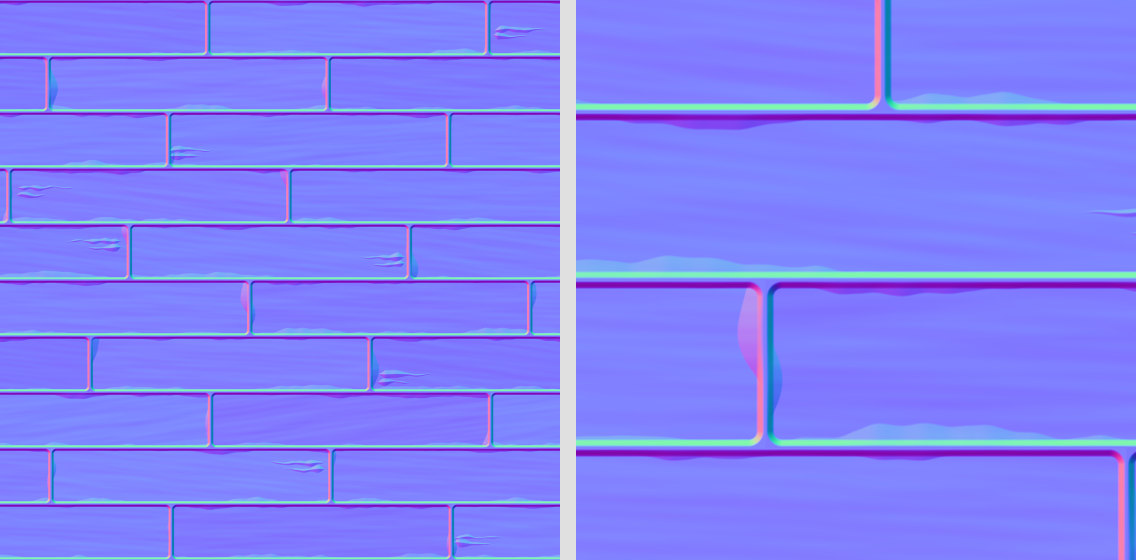
Left, the full canvas; right, a detail of the centre.
Write a Shadertoy shader that draws this texture map.

```glsl
// Tiling normal map of staggered wooden planks with worn edges and split ends.
#define ROWS 10.0
#define COLS 2.0
#define STAGGER 0.43       // joint shift per row, in planks
#define FIRST_JOINT 0.742  // joint position in the top row, in planks
#define GAP 0.001          // half the groove width
#define BEVEL 0.004        // width of the steep edge
#define RADIUS 0.009       // corner rounding
#define HEIGHT 0.008       // plank height above the groove
#define WEAR 1.0           // amount of edge wear
#define GRAIN 0.0006       // height of the wood grain
#define TILT 0.07          // largest lean of a plank
#define CRACKS 0.45        // share of planks with a split

float hash(vec2 p) {
    vec3 q = fract(p.xyx * 0.1031);
    q += dot(q, q.yzx + 33.33);
    return fract((q.x + q.y) * q.z);
}

float cornerGradient(vec2 cell, vec2 offset) {
    float angle = 6.2832 * hash(cell);
    return dot(vec2(cos(angle), sin(angle)), offset);
}

float gradientNoise(vec2 p) {
    vec2 i = floor(p), f = p - i, e = vec2(1, 0);
    vec2 s = f * f * f * (f * (f * 6.0 - 15.0) + 10.0);
    float low = mix(cornerGradient(i, f), cornerGradient(i + e.xy, f - e.xy), s.x);
    float high = mix(cornerGradient(i + e.yx, f - e.yx), cornerGradient(i + 1.0, f - 1.0), s.x);
    return 1.4 * mix(low, high, s.y);
}

// Gives the position from the plank centre; id wraps in both directions.
vec2 plankAt(vec2 uv, out vec2 id) {
    float y = uv.y * ROWS;
    float row = mod(floor(y), ROWS);
    float x = uv.x * COLS - FIRST_JOINT - STAGGER * (ROWS - 1.0 - row);
    id = vec2(mod(floor(x), COLS), row);
    return (fract(vec2(x, y)) - 0.5) / vec2(COLS, ROWS);
}

float roundedBox(vec2 p, vec2 halfSize) {
    vec2 q = abs(p) - halfSize + RADIUS;
    return length(max(q, 0.0)) + min(max(q.x, q.y), 0.0) - RADIUS;
}

// Sloping chips along the four sides, of uneven width.
float edgeWear(vec2 p, vec2 halfSize, vec2 seed) {
    float fine = 0.25 * gradientNoise(vec2(p.x * 45.0, 0.5) + seed.yx);
    float top = 0.0045 + 0.009 * (gradientNoise(vec2(p.x * 11.0, 0.3) + seed) + fine);
    float bottom = 0.005 + 0.012 * (gradientNoise(vec2(p.x * 9.0, 7.7) + seed) - fine);
    float left = 0.022 * gradientNoise(vec2(3.4, p.y * 14.0) + seed);
    float right = 0.022 * gradientNoise(vec2(9.6, p.y * 14.0) + seed);
    vec2 low = halfSize + p, high = halfSize - p;
    return WEAR * (0.5 * max(0.0, top - high.y) + 0.3 * max(0.0, bottom - low.y)
        + 0.45 * (max(0.0, left - low.x) + max(0.0, right - high.x)));
}

// Two pointed V-shaped splits running in from one end of a plank.
float splitDepth(vec2 p, vec2 halfSize, vec2 id) {
    if (hash(id + 21.0) > CRACKS) return 0.0;
    float side = hash(id + 5.0) < 0.5 ? -1.0 : 1.0;
    float inward = halfSize.x - side * p.x;
    float start = 0.03 * hash(id + 43.0) - 0.015;
    float centre = 0.05 * (hash(id + 67.0) - 0.5);
    float depth = 0.0;
    for (float k = 0.0; k < 2.0; k++) {
        vec2 seed = id * 7.3 + k * 19.0;
        float len = mix(0.06, 0.13, hash(id + 81.0 + k)) * (1.0 - 0.35 * k);
        float u = (inward - start) / len;
        float bend = 0.004 * gradientNoise(vec2(p.x * 32.0, 0.4) + seed);
        float ragged = 0.8 + 0.7 * gradientNoise(vec2(p.x * 55.0, 0.6) + seed);
        float width = 0.008 * max(0.0, 1.0 - u) * smoothstep(0.0, 0.15, u) * ragged;
        float v = p.y - centre - bend + k * 0.012;
        depth += 0.4 * max(0.0, width - abs(v));
    }
    return depth;
}

// All detail is local to a plank, so it ends in the grooves and wraps.
float surfaceHeight(vec2 uv) {
    vec2 id;
    vec2 p = plankAt(uv, id);
    vec2 halfSize = 0.5 / vec2(COLS, ROWS) - GAP;
    vec2 seed = 31.7 * vec2(hash(id + 11.0), hash(id + 37.0));
    float rise = smoothstep(0.0, BEVEL, -roundedBox(p, halfSize));
    float slant = p.y + p.x * 0.12 * (hash(id + 3.0) * 2.0 - 1.0);
    float grain = gradientNoise(vec2(p.x * 6.0, slant * 42.0) + seed)
        + 0.35 * gradientNoise(vec2(p.x * 11.0, slant * 110.0) + seed.yx);
    return rise * (HEIGHT + GRAIN * grain - edgeWear(p, halfSize, seed) - splitDepth(p, halfSize, id));
}

vec3 surfaceNormal(vec2 uv) {
    vec2 id, e = vec2(0.0006, 0.0);
    plankAt(uv, id);
    vec2 slope = vec2(surfaceHeight(uv + e.xy) - surfaceHeight(uv - e.xy),
                      surfaceHeight(uv + e.yx) - surfaceHeight(uv - e.yx)) / (2.0 * e.x);
    vec2 lean = TILT * (vec2(hash(id + 53.0), hash(id + 91.0)) * 2.0 - 1.0);
    slope += lean * vec2(0.3, 1.0);
    return normalize(vec3(-slope.x, slope.y, 1.0)); // green points down
}

void mainImage(out vec4 fragColor, in vec2 fragCoord) {
    // Four samples per pixel smooth the edges.
    vec3 normal = vec3(0.0);
    for (int i = 0; i < 4; i++) {
        vec2 offset = vec2(i % 2, i / 2) * 0.5 - 0.25;
        normal += 0.25 * surfaceNormal((fragCoord + offset) / iResolution.xy);
    }
    fragColor = vec4(0.5 + 0.5 * normal, 1.0);
}
```
